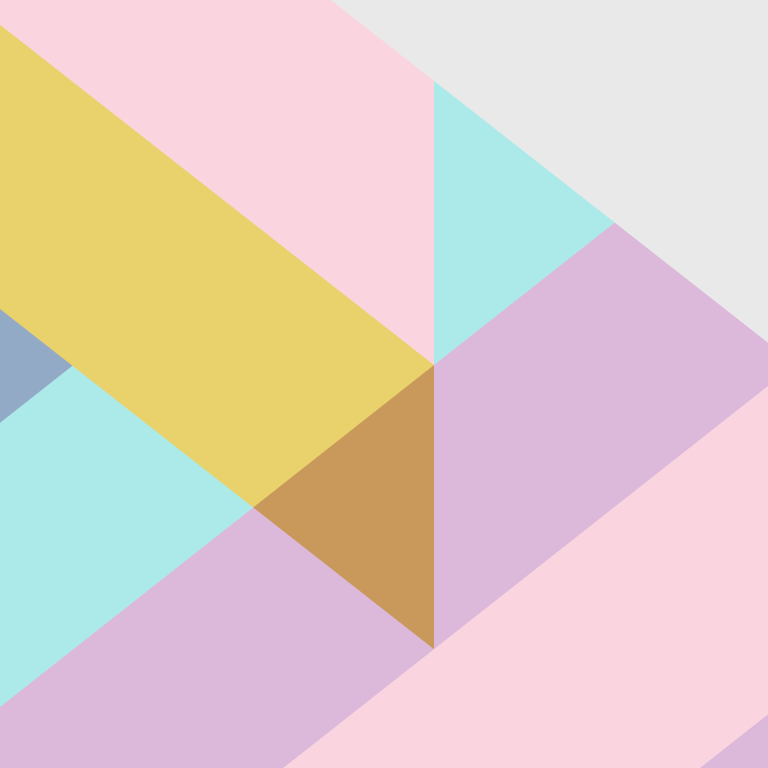
Reproduce this background procedurally as a WebGL 1 fragment shader.

```glsl
precision highp float;
// Flat pastel geometry: two families of slanted bands and one vertical fold.
// Each edge is a smoothed half-plane; the regions are layered back to front,
// so neighbouring shapes share an edge without seams.

#define FALL_SLOPE 0.784   // steepness of edges falling to the right
#define RISE_SLOPE 0.788   // steepness of edges rising to the right
#define BAND 0.370         // vertical thickness of a band
#define FALL_BASE 0.5977   // left intercept of the lowest falling edge
#define RISE_BASE 0.0794   // left intercept of the main rising edge
#define CORNER_EDGE -0.7182 // left intercept of the lower right corner edge
#define FOLD_X 0.5651      // position of the vertical fold

uniform vec2 u_resolution;

const vec3 PINK   = vec3(0.980, 0.835, 0.875);
const vec3 LILAC  = vec3(0.863, 0.725, 0.859);
const vec3 YELLOW = vec3(0.914, 0.820, 0.420);
const vec3 CYAN   = vec3(0.675, 0.918, 0.914);
const vec3 BROWN  = vec3(0.788, 0.600, 0.357);
const vec3 BLUE   = vec3(0.576, 0.667, 0.780);
const vec3 GRAY   = vec3(0.914);

// Coverage of the positive side of an edge, softened over about one pixel
float cover(float signedDistance) {
  float pixel = 1.0 / min(u_resolution.x, u_resolution.y);
  return clamp(signedDistance / pixel + 0.5, 0.0, 1.0);
}

// Area above a line that crosses the left side at the given height
float above(vec2 p, float slope, float intercept) {
  return cover((p.y - slope * p.x - intercept) / length(vec2(slope, 1.0)));
}

float aboveRising(vec2 p, float intercept) {
  return above(p, RISE_SLOPE, intercept);
}

float aboveFalling(vec2 p, float intercept) {
  return above(p, -FALL_SLOPE, intercept);
}

void main() {
  vec2 p = gl_FragCoord.xy / u_resolution;
  float aboveMain = aboveRising(p, RISE_BASE);

  // Rising bands, from the lower right corner to the upper left
  vec3 ground = mix(LILAC, PINK, aboveRising(p, CORNER_EDGE));
  ground = mix(ground, LILAC, aboveRising(p, RISE_BASE - BAND));
  ground = mix(ground, CYAN, aboveMain);
  ground = mix(ground, BLUE, aboveRising(p, RISE_BASE + BAND));

  // Falling bands, present only to the left of the fold
  vec3 strip = mix(BROWN, YELLOW, aboveMain);
  vec3 leftSide = mix(ground, strip, aboveFalling(p, FALL_BASE));
  leftSide = mix(leftSide, PINK, aboveFalling(p, FALL_BASE + BAND));

  // Join at the fold, then cut off the upper right corner
  vec3 color = mix(leftSide, ground, cover(p.x - FOLD_X));
  color = mix(color, GRAY, aboveFalling(p, FALL_BASE + 2.0 * BAND));

  gl_FragColor = vec4(color, 1.0);
}
```
